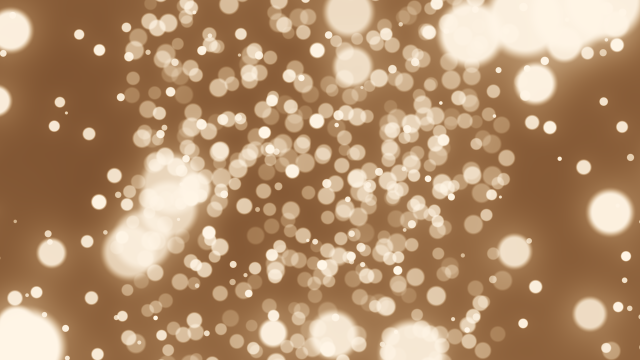
A WebGL 2 fragment shader for this background:

```glsl
#version 300 es
precision highp float;
// Warm bokeh: soft cream light discs floating over a cloudy brown backdrop.
// Jittered grids scatter discs of several sizes, short rows form large glows;
// all light is screened into one value that is toned from brown to cream.

uniform vec2 u_resolution;
out vec4 fragColor;

const vec3 DEEP_BROWN = vec3(0.40, 0.26, 0.16);
const vec3 CREAM = vec3(1.0, 0.96, 0.90);
const vec3 TONE_CURVE = vec3(1.0, 1.28, 1.68);

float hash(vec2 p) {
    return fract(sin(dot(p, vec2(127.1, 311.7))) * 43758.5);
}

float noise(vec2 p) {
    vec2 i = floor(p), f = fract(p);
    f = f * f * (3.0 - 2.0 * f);
    float low = mix(hash(i), hash(i + vec2(1, 0)), f.x);
    float high = mix(hash(i + vec2(0, 1)), hash(i + vec2(1, 1)), f.x);
    return mix(low, high, f.y);
}

// Combines two lights without exceeding one.
float screen(float a, float b) {
    return 1.0 - (1.0 - a) * (1.0 - b);
}

// One for the busy middle columns, zero at the left and right sides.
float middle(float x) {
    float s = x * u_resolution.y / u_resolution.x;
    return smoothstep(0.15, 0.25, s) * (1.0 - smoothstep(0.73, 0.83, s));
}

// Disc with a soft rim and a halo that ends at distance reach.
float disc(float d, float radius, float soft, float alpha, float halo, float reach) {
    float rim = max(radius * soft, 0.7 / u_resolution.y);
    float body = alpha * (1.0 - smoothstep(radius - rim, radius + rim, d));
    float fade = clamp(1.0 - (d - radius) / (reach - radius), 0.0, 1.0);
    return screen(body, halo * fade * fade * fade);
}

// Scattered discs; amounts holds the fill of the sides and of the middle.
float scatter(vec2 p, float cell, vec2 amounts, vec2 radii, vec2 alphas,
              float soft, float halo, float seed) {
    float light = 0.0;
    vec2 home = floor(p / cell);
    for (int y = -1; y <= 1; y++) {
        for (int x = -1; x <= 1; x++) {
            vec2 id = home + vec2(x, y);
            vec2 key = id + seed * vec2(17.3, 9.1);
            vec2 jitter = vec2(hash(key), hash(key + 41.7));
            vec2 centre = (id + jitter) * cell;
            float amount = mix(amounts.x, amounts.y, middle(centre.x));
            amount *= 0.45 + 1.1 * noise(centre * 6.0 + 3.0);
            if (hash(key + 73.9) > amount) continue;
            float radius = mix(radii.x, radii.y, hash(key + 19.3));
            float alpha = mix(alphas.x, alphas.y, hash(key + 57.1));
            float d = length(p - centre);
            light = screen(light, disc(d, radius, soft, alpha, halo, cell));
        }
    }
    return light;
}

// Row of large glowing discs, spread along an axis around its anchor.
float glowRow(vec2 p, vec2 anchor, vec2 axis, int count, float radius,
              float alpha, float seed) {
    float light = 0.0;
    for (int i = 0; i < count; i++) {
        float k = float(i);
        float along = 2.0 * (k + 0.5) / float(count) - 1.0;
        vec2 key = vec2(k, seed);
        vec2 jitter = vec2(hash(key), hash(key + 5.3)) - 0.5;
        vec2 centre = anchor + axis * along + jitter * radius * 0.7;
        float size = radius * mix(0.8, 1.1, hash(key + 8.7));
        float d = length(p - centre);
        light = screen(light, disc(d, size, 0.18, alpha, 0.2, size * 3.0));
    }
    return light;
}

void main() {
    vec2 p = gl_FragCoord.xy / u_resolution.y;
    float width = u_resolution.x / u_resolution.y;

    // Cloudy backdrop
    float light = 0.13 + 0.14 * noise(p * 2.6 + 7.0) + 0.05 * middle(p.x);

    // Dense translucent discs in the middle
    for (int i = 0; i < 4; i++) {
        float seed = float(i) + 1.0;
        light = screen(light, scatter(p, 0.08, vec2(0.02, 0.56),
            vec2(0.016, 0.027), vec2(0.18, 0.78), 0.16, 0.03, seed));
    }

    // Bright dots, then fine sparks
    light = screen(light, scatter(p, 0.1, vec2(0.5, 0.4),
        vec2(0.009, 0.021), vec2(0.85, 1.0), 0.18, 0.06, 11.0));
    light = screen(light, scatter(p, 0.11, vec2(0.45, 0.5),
        vec2(0.004, 0.011), vec2(0.6, 1.0), 0.2, 0.0, 12.0));

    // Large single lights, mostly at the sides
    light = screen(light, scatter(p, 0.22, vec2(0.6, 0.3),
        vec2(0.035, 0.068), vec2(0.8, 1.0), 0.2, 0.22, 13.0));

    // Merged glows: upper right, left, lower left corner, lower edge
    light = screen(light, glowRow(p, vec2(0.85 * width, 0.95), vec2(0.25, 0.04), 4, 0.1, 0.95, 1.0));
    light = screen(light, glowRow(p, vec2(0.24 * width, 0.37), vec2(0.06, 0.13), 4, 0.08, 0.72, 2.0));
    light = screen(light, glowRow(p, vec2(0.06 * width, 0.05), vec2(0.0), 1, 0.12, 1.0, 3.0));
    light = screen(light, glowRow(p, vec2(0.65 * width, 0.01), vec2(0.0), 1, 0.09, 0.9, 4.0));

    fragColor = vec4(mix(DEEP_BROWN, CREAM, pow(vec3(light), TONE_CURVE)), 1.0);
}
```
